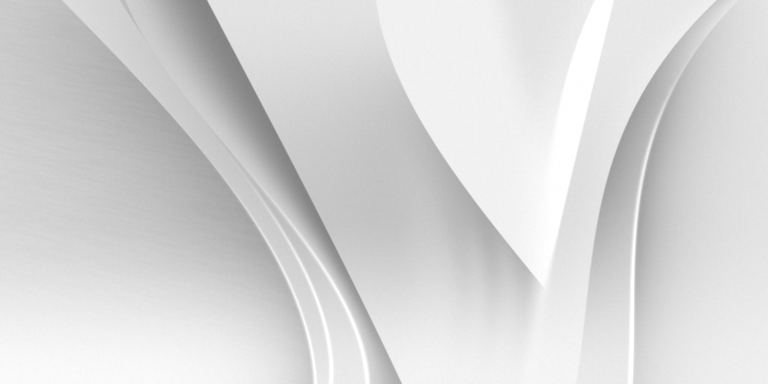
Give the GLSL for this background, as a Shadertoy shader.

```glsl
// Draws pale grey satin folds sweeping down in overlapping curved sheets.

// Cubic through four x values, spaced evenly from the top to the bottom.
float curve(float t, vec4 x) {
    float u = 3.0 * t, a = u - 1.0, b = u - 2.0, c = u - 3.0;
    return dot(x, vec4(-a * b * c / 6.0, u * b * c / 2.0, -u * a * c / 2.0, u * a * b / 6.0));
}

float hash(vec2 p) {
    return fract(sin(dot(p, vec2(127.1, 311.7))) * 43758.5453);
}

float noise(vec2 p) {
    vec2 i = floor(p), f = fract(p);
    f = f * f * (3.0 - 2.0 * f);
    return mix(mix(hash(i), hash(i + vec2(1, 0)), f.x),
               mix(hash(i + vec2(0, 1)), hash(i + vec2(1, 1)), f.x), f.y);
}

float bell(float d, float width) {
    return exp(-d * d / (width * width));
}

// Lays a new sheet over everything to the right of an edge.
float cover(float below, float sheet, float d, float soft) {
    return mix(below, sheet, smoothstep(-soft, soft, d));
}

void mainImage(out vec4 fragColor, in vec2 fragCoord) {
    vec2 p = fragCoord / iResolution.y;
    float x = p.x * 2.0 * iResolution.y / iResolution.x;
    float t = 1.0 - p.y;
    float aa = 1.2 / iResolution.y;
    float glow = smoothstep(0.55, 1.0, t);

    // Signed horizontal distances from the sheet edges
    float leftRim = x - curve(t, vec4(0.161, 0.474, 0.716, 0.820));
    float innerRim = x - curve(t, vec4(0.312, 0.547, 0.773, 0.862));
    float shadeRim = x - curve(t, vec4(0.326, 0.549, 0.820, 0.958));
    float broadRim = x - curve(t, vec4(0.539, 0.714, 0.885, 1.047));
    float petalRim = x - curve(t, vec4(0.979, 1.107, 1.349, 1.620));
    float streakIn = x - curve(t, vec4(1.549, 1.445, 1.409, 1.380));
    float streakOut = x - curve(t, vec4(1.599, 1.518, 1.440, 1.372));
    float hollowRim = x - curve(t, vec4(1.867, 1.628, 1.542, 1.500));
    float rightRim = x - curve(t, vec4(1.922, 1.711, 1.654, 1.646));

    // Left panel with faint brushed ripples
    float d = max(-leftRim, 0.0);
    float grey = 0.87 - 0.23 * exp(-3.0 * d) * smoothstep(-0.35, 0.35, t);
    grey += 0.016 * (noise(vec2(x * 14.0 + t * 20.0, t * 150.0 - x * 35.0)) - 0.5);
    grey = mix(grey, 0.98, glow * (1.0 - 0.6 * exp(-8.0 * d)));

    // Narrow bands on the left
    float s = clamp(leftRim / (leftRim - innerRim), 0.0, 1.0);
    float sheet = 0.87 - 0.09 * sin(3.14 * t) - 0.05 * s * (1.0 - t) + 0.05 * t;
    grey = cover(grey, sheet, leftRim, aa);
    sheet = mix(0.74, 0.92, smoothstep(0.5, 1.0, t));
    grey = cover(grey, sheet, innerRim, aa);

    // Deep shadow under the broad sheet
    s = clamp(shadeRim / (shadeRim - broadRim), 0.0, 1.0);
    sheet = mix(mix(0.81, 0.52, smoothstep(0.0, 1.0, s)), 0.88, 0.45 * glow);
    grey = cover(grey, sheet, shadeRim, aa);

    // Bright rims of the left bands
    float lower = smoothstep(0.35, 0.75, t);
    grey += 0.16 * lower * (bell(leftRim, 0.005) + bell(innerRim, 0.005) + bell(shadeRim, 0.006));

    // Broad middle sheet with soft vertical folds
    sheet = 0.89 - 0.10 * smoothstep(0.0, 0.6, t);
    sheet -= 0.12 * exp(-5.0 * max(-petalRim, 0.0)) * smoothstep(0.0, 0.4, t);
    float fold = x - curve(t, vec4(0.95, 1.05, 1.13, 1.10));
    sheet += 0.045 * bell(fold, 0.07) * smoothstep(0.2, 0.6, t);
    sheet += 0.025 * smoothstep(0.5, 0.7, t) * bell(fold - 0.15, 0.09) * sin(75.0 * fold);
    grey = cover(grey, mix(sheet, 0.97, 0.9 * glow), broadRim, aa);

    // Pale petal and its white streak
    sheet = 0.945 - 0.055 * smoothstep(-0.04, 0.06, x - 1.29 - 0.25 * t) * (1.0 - smoothstep(0.1, 0.55, t));
    sheet += 0.03 * bell(streakIn, 0.06);
    grey = cover(grey, sheet, petalRim, aa);
    grey = cover(grey, 1.0, streakIn, aa + 0.035 * smoothstep(0.15, 0.8, t));

    // Light strip to the right of the streak
    sheet = mix(0.91, 0.87, smoothstep(0.1, 0.5, t)) + 0.025 * bell(hollowRim, 0.05);
    sheet = mix(sheet, 0.96, glow);
    grey = cover(grey, sheet, streakOut, aa + 0.03 * glow);

    // Shaded hollow
    s = clamp(hollowRim / (hollowRim - rightRim), 0.0, 1.0);
    sheet = mix(0.78, 0.62, smoothstep(0.0, 0.3, t)) + 0.13 * s;
    sheet = mix(sheet, 0.92, smoothstep(0.4, 1.0, t));
    grey = cover(grey, sheet, hollowRim, aa);

    // Right panel
    d = max(rightRim, 0.0);
    sheet = 0.92 - (0.22 * exp(-14.0 * d) + 0.08 * exp(-3.0 * d)) * smoothstep(-0.15, 0.4, t);
    sheet = mix(sheet, 0.97, 0.6 * glow);
    grey = cover(grey, sheet, rightRim, aa);
    grey += 0.2 * bell(rightRim + 0.004, 0.006) * smoothstep(0.1, 0.45, t);

    // Fine grain
    grey += 0.012 * (hash(floor(p * 256.0)) - 0.5);
    fragColor = vec4(vec3(clamp(grey, 0.0, 1.0)), 1.0);
}
```
